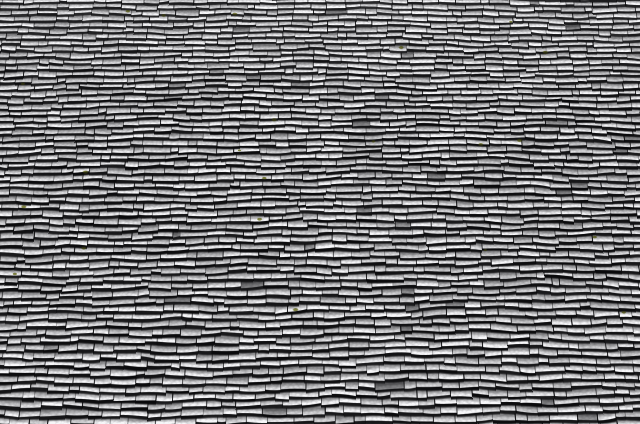
Reproduce this texture procedurally as a Shadertoy shader.

```glsl
// Weathered grey shingle roof: level overlapping courses with dark butt ends and specks of moss.

const float COURSE_BOTTOM = 0.0196;  // course height at the lower edge
const float COURSE_TOP = 0.0136;     // course height at the upper edge
const vec3 SHADOW = vec3(0.035, 0.035, 0.042);
const vec3 SLATE = vec3(0.94, 0.94, 0.95);
const vec3 MOSS = vec3(0.36, 0.37, 0.13);

float hash(vec2 p) {
    vec3 q = fract(vec3(p.xyx) * vec3(0.1031, 0.1030, 0.0973));
    q += dot(q, q.yzx + 33.33);
    return fract((q.x + q.y) * q.z);
}

// Distance to the nearest scattered point
float cellular(vec2 p) {
    vec2 base = floor(p);
    float nearest = 2.0;
    for (int j = -1; j <= 1; j++)
    for (int i = -1; i <= 1; i++) {
        vec2 cell = base + vec2(i, j);
        vec2 point = cell + vec2(hash(cell), hash(cell + 71.3));
        nearest = min(nearest, length(p - point));
    }
    return nearest;
}

// Slight sag of the courses, in course heights
float sag(vec2 p) {
    return 0.28 * sin(4.3 * p.x + 2.6 * p.y + 0.6)
         + 0.13 * sin(11.0 * p.x - 15.0 * p.y)
         + 0.08 * sin(29.0 * p.x + 33.0 * p.y)
         + 0.05 * sin(63.0 * p.x - 51.0 * p.y);
}

// Slow change of weathering across the roof, about -1 to 1
float weather(vec2 p) {
    return 0.5 * cos(5.0 * (p.y - 0.55))
         + 0.35 * cos(7.0 * (p.x - 0.15))
         + 0.25 * sin(19.0 * p.y + 6.0 * sin(5.0 * p.x));
}

float jointOffset(float id, float row) {
    return 0.65 * hash(vec2(id, row));
}

// One course at p (shingle widths, courses): x = tone, y = coverage, z = shade cast below
vec3 shingle(vec2 p, float row, vec2 pixel, float wear, float haze) {
    float u = p.x + 9.0 * hash(vec2(row, 3.7)) + 60.0;
    float id = floor(u);
    if (u < id + jointOffset(id, row)) id -= 1.0;
    float left = id + jointOffset(id, row);
    float right = id + 1.0 + jointOffset(id + 1.0, row);
    float across = (u - left) / (right - left) - 0.5;

    vec2 key = vec2(id, row);
    float slip = 0.26 * (hash(key + 11.0) - 0.5);
    float tilt = 0.30 * (hash(key + 23.0) - 0.5) * across;
    float bow = 0.45 * (hash(key + 37.0) - 0.4) * (across * across - 0.1);
    float rise = p.y - row - slip - tilt - bow;

    // Dark butt end, then a face that dims toward the next course
    float thickness = 0.30 + 0.16 * (hash(key + 41.0) - 0.4)
                    + 0.18 * (hash(key + 47.0) - 0.5) * across + 0.03 * wear;
    float face = mix(1.02, 0.60, smoothstep(0.12, 0.72, rise - thickness));
    face *= mix(0.80, 1.05, hash(key + 53.0));
    face *= 1.0 - 0.4 * step(0.985, hash(key + 67.0));
    float butt = 0.08 * hash(key + 79.0) + haze;
    float soft = 0.45 * pixel.y + 0.03;
    float tone = mix(butt, face, smoothstep(thickness - soft, thickness + soft, rise));

    // Hairline joints, some nearly closed
    float gap = min(u - left, right - u);
    float joint = 1.0 - smoothstep(0.008, 0.028 + 0.5 * pixel.x, gap);
    float nearId = u - left < right - u ? id : id + 1.0;
    tone *= 1.0 - joint * mix(0.25, 0.9, hash(vec2(nearId, row) + 83.0));

    float coverage = smoothstep(-soft, soft, rise);
    float shade = mix(0.3, 1.0, smoothstep(0.0, 0.24, -rise));
    return vec3(tone, coverage, shade);
}

// Sparse flat tufts, denser toward the upper left
float moss(vec2 p) {
    vec2 grid = p * vec2(18.0, 13.0);
    vec2 cell = floor(grid);
    vec2 center = 0.25 + 0.5 * vec2(hash(cell + 5.0), hash(cell + 17.0));
    float chance = mix(0.03, 0.17, clamp(p.y - 0.6 * p.x + 0.2, 0.0, 1.0));
    float present = step(1.0 - chance, hash(cell + 29.0));
    float radius = mix(0.05, 0.09, hash(cell + 43.0));
    float d = length((grid - cell - center) * vec2(1.0, 1.5));
    return present * (1.0 - smoothstep(0.5 * radius, 1.2 * radius, d));
}

void mainImage(out vec4 fragColor, in vec2 fragCoord) {
    vec2 uv = fragCoord / iResolution.xy;

    // Perspective: courses and shingles shrink toward the top
    float height = mix(COURSE_BOTTOM, COURSE_TOP, uv.y);
    float across = mix(32.0, 38.0, uv.y);
    float course = log(COURSE_BOTTOM / height) / (COURSE_BOTTOM - COURSE_TOP);
    vec2 p = vec2((uv.x - 0.5) * across, course + sag(uv));
    vec2 pixel = vec2(across, 1.0 / height) / iResolution.xy;

    // Upper courses overlap the lower ones
    float wear = weather(uv);
    float haze = 0.07 * smoothstep(0.7, 1.0, uv.y);
    float row = floor(p.y);
    float tone = 0.0;
    for (int i = -1; i <= 1; i++) {
        vec3 layer = shingle(p, row + float(i), pixel, wear, haze);
        tone = mix(tone * layer.z, layer.x, layer.y);
    }

    // Mottled grain and regional tone
    float grain = cellular(p * vec2(5.0, 3.0) + 200.0);
    tone *= mix(1.06, 0.86, grain) * (1.0 - 0.035 * wear);

    vec3 color = mix(SHADOW, SLATE, clamp(tone, 0.0, 1.03));
    color = mix(color, MOSS * (0.5 + 0.7 * tone), 0.85 * moss(uv));
    fragColor = vec4(color, 1.0);
}
```
